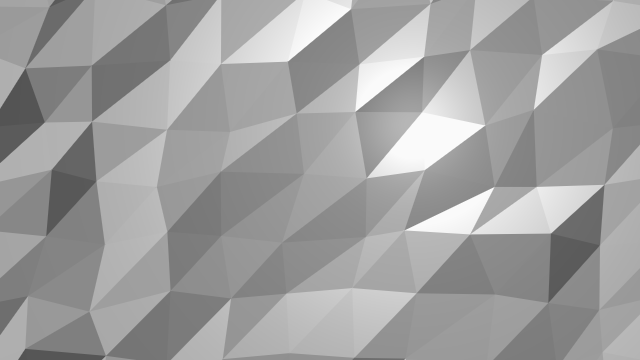
Reproduce this background procedurally as a Shadertoy shader.

```glsl
#define GRID vec2(5.68, 6.0)
#define GRID_SHIFT vec2(-0.6, 0.0)
#define JITTER 0.22
#define LIGHT_POS vec2(1.147, 0.653)
#define SLOPE_DIR vec2(0.8, -0.6)
#define BASE_TONE 0.585
#define SHADOW_RELIEF 0.24
#define LIT_RELIEF 0.13
#define SHEEN 0.33
#define BROAD_GLOW 0.09
#define CORE_GLOW 0.17

vec3 hash3(vec2 p) {
    vec3 h = fract(p.xyx * vec3(0.1031, 0.1030, 0.0973) + 0.37);
    h += dot(h, h.yxz + 33.33);
    return fract((h.xxy + h.yzz) * h.zyx);
}

// Jittered grid vertex: xy is position, z is height
vec3 vertex(vec2 id) {
    vec3 h = hash3(id + 17.0);
    return vec3(id + (h.xy * 2.0 - 1.0) * JITTER, h.z);
}

// Signed distance to the line a-b, positive on its left
float leftOf(vec2 p, vec2 a, vec2 b) {
    vec2 e = normalize(b - a);
    return dot(p - a, vec2(-e.y, e.x));
}

// Antialiased coverage of a counterclockwise triangle
float coverage(vec2 p, vec2 a, vec2 b, vec2 c, float px) {
    float d = min(leftOf(p, a, b), min(leftOf(p, b, c), leftOf(p, c, a)));
    return clamp(d / px + 0.5, 0.0, 1.0);
}

// Grey tone of a facet, lit by its slope and by the nearby light
float shade(vec2 slope, float lightDist2) {
    float facing = dot(slope, SLOPE_DIR);
    float broad = exp(-3.5 * lightDist2);
    float core = exp(-45.0 * lightDist2);
    float relief = facing < 0.0 ? SHADOW_RELIEF : LIT_RELIEF;
    float tone = max(BASE_TONE + relief * facing, 0.33);
    tone += broad * (BROAD_GLOW + SHEEN * smoothstep(0.1, 0.75, facing));
    return min(tone + CORE_GLOW * core, 0.98);
}

void mainImage(out vec4 fragColor, in vec2 fragCoord) {
    vec2 uv = fragCoord / iResolution.y;
    vec2 q = uv * GRID + GRID_SHIFT;
    vec2 toLight = uv - LIGHT_POS;
    float lightDist2 = dot(toLight, toLight);
    float px = GRID.y / iResolution.y;

    // Blend the two facets of every nearby cell by coverage
    vec2 sum = vec2(0.0);
    for (int j = -1; j <= 1; j++)
    for (int i = -1; i <= 1; i++) {
        vec2 id = floor(q) + vec2(i, j);
        vec3 a = vertex(id);
        vec3 b = vertex(id + vec2(1, 0));
        vec3 c = vertex(id + vec2(1, 1));
        vec3 d = vertex(id + vec2(0, 1));
        float lower = coverage(q, a.xy, b.xy, c.xy, px);
        float upper = coverage(q, a.xy, c.xy, d.xy, px);
        sum += lower * vec2(shade(vec2(b.z - a.z, c.z - b.z), lightDist2), 1.0);
        sum += upper * vec2(shade(vec2(c.z - d.z, d.z - a.z), lightDist2), 1.0);
    }
    fragColor = vec4(vec3(sum.x / max(sum.y, 1e-4)), 1.0);
}
```
